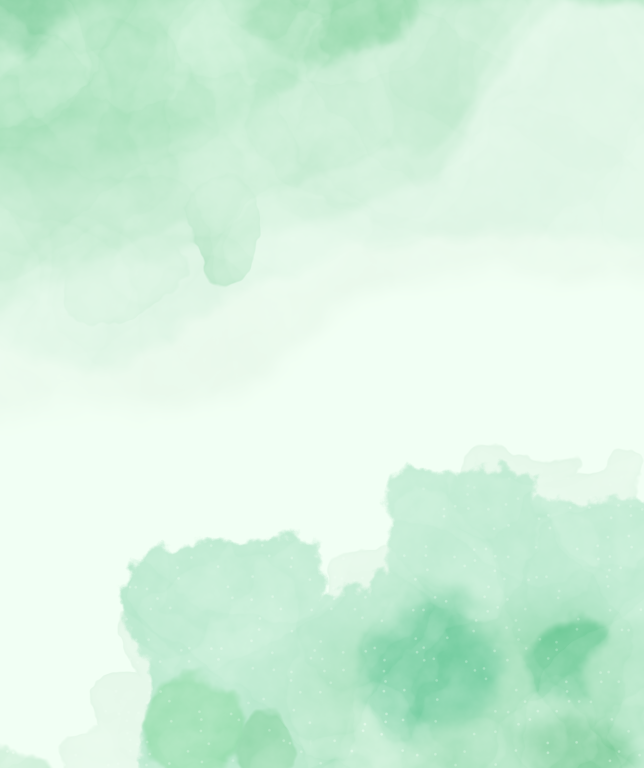
A Shadertoy shader for this background:

```glsl
// Pale green watercolour: layered washes descend from the top left and a
// blooming mass rises at the lower right. Each wash is a noise-warped distance
// shape with a dried rim; pigment mottling and flecks are added on top.

const vec3 PAPER     = vec3(0.945, 1.000, 0.955);
const vec3 MIST      = vec3(0.922, 0.982, 0.932);
const vec3 PALE      = vec3(0.885, 0.968, 0.908);
const vec3 MINT      = vec3(0.805, 0.937, 0.846);
const vec3 LEAF      = vec3(0.732, 0.912, 0.790);
const vec3 DEEP      = vec3(0.665, 0.882, 0.735);
const vec3 EMERALD   = vec3(0.560, 0.832, 0.660);
const vec3 BLOOM     = vec3(0.762, 0.927, 0.832);
const vec3 TEAL      = vec3(0.570, 0.850, 0.705);
const vec3 RIM_TINT  = vec3(1.0, 0.45, 0.75);
const float RIM_WIDTH = 0.003;
const float WARP      = 0.065;  // large wobble of the shapes
const float FRINGE    = 0.016;  // fine torn edge
const float MOTTLE    = 0.32;   // unevenness of the pigment
const float GLAZE     = 0.09;   // strength of overlapping glazes
const int   GLAZES    = 6;

vec2 hash2(vec2 p) {
    vec3 q = fract(p.xyx * vec3(0.1031, 0.1030, 0.0973));
    q += dot(q, q.yzx + 33.33);
    return fract((q.xx + q.yz) * q.zy);
}

float cornerGradient(vec2 cell, vec2 offset) {
    return dot(hash2(cell) * 2.0 - 1.0, offset);
}

float gradientNoise(vec2 p) {
    vec2 i = floor(p), f = p - i, e = vec2(1.0, 0.0);
    vec2 u = f * f * f * (f * (f * 6.0 - 15.0) + 10.0);
    return mix(mix(cornerGradient(i, f), cornerGradient(i + e, f - e), u.x),
               mix(cornerGradient(i + e.yx, f - e.yx), cornerGradient(i + 1.0, f - 1.0), u.x), u.y);
}

float fbm(vec2 p) {
    float sum = 0.0, amp = 0.8;
    for (int i = 0; i < 5; i++) {
        sum += amp * gradientNoise(p);
        p = mat2(1.6, 1.2, -1.2, 1.6) * p + 7.3;
        amp *= 0.5;
    }
    return sum;
}

float ellipse(vec2 p, vec2 centre, vec2 radius) {
    return (length((p - centre) / radius) - 1.0) * min(radius.x, radius.y);
}

// Round-topped column that continues below the canvas.
float column(vec2 p, float left, float right, float top) {
    const float ROUND = 0.02;
    vec2 halfSize = 0.5 * vec2(right - left, top + 0.3);
    vec2 q = abs(p - vec2(left + right, top - 0.3) * 0.5) - halfSize + ROUND;
    return length(max(q, 0.0)) + min(max(q.x, q.y), 0.0) - ROUND;
}

vec3 wash(vec3 base, vec3 tint, float d, float soft, float rim) {
    soft = max(soft, 0.8 / iResolution.y);
    float cover = 1.0 - smoothstep(-soft, soft, d);
    return mix(base, tint, cover) - rim * cover * exp(min(d, 0.0) / RIM_WIDTH) * RIM_TINT;
}

vec3 upperWashes(vec3 col, vec2 p, vec2 q) {
    float wobble = 0.09 * fbm(p * 4.0 + 3.0), drift = 0.08 * fbm(p * 5.0 + 21.0);
    float x = p.x, y = p.y + wobble;
    col = wash(col, MIST, 0.45 + 0.18 * smoothstep(0.15, 0.6, x) - y, 0.025, 0.0);
    col = wash(col, PALE, 0.54 + 0.15 * smoothstep(0.1, 0.55, x) - p.y - drift, 0.014, 0.004);
    col = wash(col, mix(PALE, MINT, 0.25), ellipse(q, vec2(0.16, 0.63), vec2(0.068, 0.055)), 0.002, 0.014);
    float slope = 0.61 + 0.32 * x + 1.1 * max(x - 0.57, 0.0);
    col = wash(col, mix(PALE, MINT, 0.55), slope - 0.025 - y, 0.016, 0.0);
    col = wash(col, MINT, slope + 0.025 - p.y - drift, 0.012, 0.008);
    col = wash(col, MINT, ellipse(q, vec2(0.295, 0.70), vec2(0.064, 0.085)), 0.002, 0.025);
    col = wash(col, mix(MINT, LEAF, 0.45), 0.755 + 0.27 * smoothstep(0.15, 0.64, x) - y, 0.03, 0.0);
    col = wash(col, LEAF, 0.815 + 0.18 * smoothstep(0.18, 0.58, x) - p.y - drift, 0.016, 0.006);
    col = wash(col, DEEP, ellipse(q, vec2(0.43, 1.0), vec2(0.11, 0.075)), 0.012, 0.008);
    col = wash(col, DEEP, 0.93 + 0.35 * x - y, 0.02, 0.0);
    return wash(col, EMERALD, ellipse(q, vec2(0.0, 1.0), vec2(0.085, 0.06)), 0.018, 0.0);
}

vec3 lowerBloom(vec3 col, vec2 p, vec2 q) {
    // Thin outer veils.
    float veil = min(column(q, 0.07, 0.3, 0.055), column(q, 0.12, 0.3, 0.11));
    veil = min(min(veil, column(q, 0.17, 0.3, 0.2)), column(q, 0.42, 0.57, 0.28));
    veil = min(min(veil, column(q, 0.6, 0.745, 0.408)), column(q, 0.785, 0.83, 0.422));
    veil = min(veil, column(q, 0.7, 0.83, 0.378));
    col = wash(col, mix(MIST, PALE, 0.4), veil, 0.002, 0.025);
    // Main stepped mass with torn edges.
    float mass = min(column(q, 0.19, 0.415, 0.292), column(q, 0.4, 0.54, 0.243));
    mass = min(min(mass, column(q, 0.515, 0.72, 0.383)), column(q, 0.7, 1.0, 0.338));
    col = wash(col, mix(PALE, BLOOM, 0.87), mass + FRINGE * fbm(p * 45.0), 0.005, 0.012);
    // Darker pools settling inside it.
    col = wash(col, mix(BLOOM, DEEP, 0.5), ellipse(q, vec2(0.64, 0.07), vec2(0.24, 0.14)), 0.06, 0.0);
    col = wash(col, DEEP + 0.02, ellipse(q, vec2(0.247, 0.055), vec2(0.055, 0.065)), 0.006, 0.012);
    col = wash(col, mix(BLOOM, DEEP, 0.75), ellipse(q, vec2(0.335, 0.015), vec2(0.045, 0.045)), 0.004, 0.012);
    col = wash(col, TEAL, ellipse(q, vec2(0.56, 0.128), vec2(0.07, 0.085)), 0.025, 0.0);
    col = wash(col, mix(TEAL, DEEP, 0.4), ellipse(q, vec2(0.73, 0.145), vec2(0.056, 0.052)), 0.012, 0.008);
    col = wash(col, EMERALD, ellipse(q, vec2(0.75, 0.025), vec2(0.07, 0.048)), 0.025, 0.0);
    return wash(col, MINT, ellipse(q, vec2(0.0), vec2(0.05, 0.03)), 0.004, 0.01);
}

void mainImage(out vec4 fragColor, in vec2 fragCoord) {
    vec2 p = fragCoord / iResolution.y;
    vec2 q = p + WARP * vec2(fbm(p * 7.0), fbm(p * 7.0 + 17.0));
    vec3 col = lowerBloom(upperWashes(PAPER, p, q), p, q);

    // Mottling and overlapping glazes vary only the painted density.
    float density = 1.0 + MOTTLE * fbm(p * 9.0 + 5.0) + 0.15 * fbm(p * 38.0);
    for (int i = 0; i < GLAZES; i++) {
        float field = gradientNoise(q * 5.0 + float(i) * 13.7);
        density += GLAZE * (smoothstep(-0.015, 0.015, field) - 0.5);
        density += 0.07 * exp(-abs(field) / 0.012);
    }
    // Small unpainted flecks in the lower bloom.
    vec2 grid = p * 75.0, cell = floor(grid), jitter = hash2(cell + 9.0);
    float fleck = 1.0 - smoothstep(0.05, 0.2, length(grid - cell - 0.25 - 0.5 * jitter));
    density -= 0.35 * fleck * step(0.8, hash2(cell).x) * (1.0 - smoothstep(0.32, 0.42, p.y));

    fragColor = vec4(clamp(PAPER - (PAPER - col) * density, 0.0, 1.0), 1.0);
}
```
